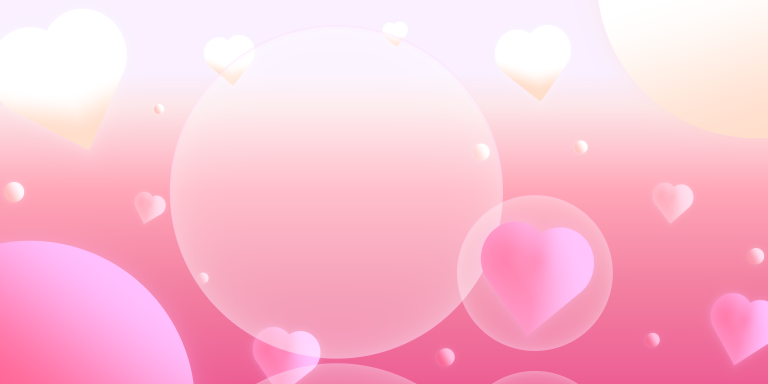
This background is drawn by a WebGL 1 fragment shader. Its source:

```glsl
precision highp float;
// Glossy hearts, pearls and translucent bubbles over a lavender to rose gradient.
uniform vec2 u_resolution;

const int HEARTS = 8;
const int PEARLS = 8;
const vec3 WHITE = vec3(1.0);
const vec3 PEACH = vec3(1.0, 0.87, 0.80);
const vec3 ORCHID = vec3(1.0, 0.75, 1.0);
const vec3 HOT_PINK = vec3(1.0, 0.40, 0.58);

float ramp(float a, float b, float x) {
  return clamp((x - a) / (b - a), 0.0, 1.0);
}

// Antialiased coverage of a signed distance, in canvas heights.
float cover(float d) {
  return clamp(0.5 - d * u_resolution.y, 0.0, 1.0);
}

vec3 sky(float y) {
  vec3 c = mix(vec3(0.93, 0.37, 0.58), vec3(0.95, 0.50, 0.63), ramp(0.0, 0.25, y));
  c = mix(c, vec3(1.0, 0.65, 0.72), ramp(0.25, 0.5, y));
  c = mix(c, vec3(0.99, 0.90, 0.91), ramp(0.5, 0.72, y));
  return mix(c, vec3(0.98, 0.94, 1.0), ramp(0.72, 0.81, y));
}

// Heart with its tip at the origin and its notch at (0, 1).
float heartDistance(vec2 p) {
  p.x = abs(p.x);
  if (p.x + p.y > 1.0) return length(p - vec2(0.25, 0.75)) - 0.35355;
  vec2 notch = p - vec2(0.0, 1.0);
  vec2 side = p - 0.5 * max(p.x + p.y, 0.0);
  return sqrt(min(dot(notch, notch), dot(side, side))) * sign(p.x - p.y);
}

// Puffy heart: xy centre, z half width, w tilt. Lower hearts are pinker.
vec3 paintHeart(vec3 base, vec2 p, vec4 heart) {
  float c = cos(heart.w), s = sin(heart.w);
  vec2 q = p - heart.xy;
  q = vec2(c * q.x + s * q.y, c * q.y - s * q.x) / heart.z;
  float d = heartDistance(q * vec2(0.57, 0.535) + vec2(0.0, 0.55)) - 0.025;
  float depth = ramp(0.0, 0.28, -d);

  float pink = smoothstep(0.65, 0.47, heart.y);
  float low = smoothstep(0.48, 0.20, heart.y);
  vec3 shadow = mix(vec3(1.0, 0.65, 0.71), vec3(1.0, 0.45, 0.63), low);
  vec3 light = mix(vec3(1.0, 0.87, 0.93), ORCHID, low);

  // Side light, crossed by a soft crease running down from the notch.
  float crease = exp(-18.0 * q.x * q.x) * smoothstep(-0.3, 0.5, q.y);
  float side = 0.45 + 0.50 * q.x + 0.22 * q.y - 0.18 * crease;
  vec3 rose = mix(shadow, light, smoothstep(0.0, 1.0, side));
  rose = mix(rose, light, 0.35 * (1.0 - depth));
  float lit = smoothstep(-0.75, 0.15, q.y + 0.25 * q.x + 0.25 * depth);
  vec3 body = mix(mix(PEACH, WHITE, lit), rose, pink);

  float size = heart.z / 0.57;
  float glow = 0.22 * exp(-max(d, 0.0) * 16.0);
  base = mix(base, mix(WHITE, light, pink), glow);
  return mix(base, body, cover(d * size));
}

// Small ball lit from the upper right: xy centre, z radius.
vec3 paintPearl(vec3 base, vec2 p, vec3 pearl) {
  vec2 q = (p - pearl.xy) / pearl.z;
  float height = smoothstep(0.0, 0.65, pearl.y);
  vec3 shadow = mix(vec3(0.98, 0.40, 0.58), vec3(1.0, 0.78, 0.76), height);
  vec3 light = mix(vec3(1.0, 0.74, 0.88), WHITE, height);
  vec3 body = mix(shadow, light, smoothstep(-0.7, 0.6, dot(q, vec2(0.8, 0.45))));
  base = mix(base, light, 0.18 * exp(-4.0 * max(length(q) - 1.0, 0.0)));
  return mix(base, body, cover((length(q) - 1.0) * pearl.z));
}

// Large sphere shaded from dark to light along a direction.
vec3 paintSphere(vec3 base, vec2 p, vec3 ball, vec2 toLight, vec3 dark, vec3 light) {
  vec2 q = (p - ball.xy) / ball.z;
  float shade = smoothstep(-0.1, 1.0, dot(q, toLight));
  float d = (length(q) - 1.0) * ball.z;
  base = mix(base, light, 0.2 * exp(-max(d, 0.0) * 45.0));
  return mix(base, mix(dark, light, shade), cover(d));
}

// Clear film that thickens towards a bright rim.
vec3 paintBubble(vec3 base, vec2 p, vec3 bubble, float film) {
  float r = length(p - bubble.xy) / bubble.z;
  float d = (r - 1.0) * bubble.z;
  float rim = pow(min(r, 1.0), 9.0);
  float edge = exp(-abs(d) * 260.0);
  vec3 tint = mix(WHITE, vec3(1.0, 0.84, 0.98), edge);
  return mix(base, tint, (film + 0.18 * rim + 0.12 * edge) * cover(d));
}

void main() {
  vec2 p = gl_FragCoord.xy / u_resolution.y;
  vec3 color = sky(p.y);

  // Corner spheres.
  color = paintSphere(color, p, vec3(1.971, 1.057, 0.417), vec2(0.3, -0.98), WHITE, PEACH);
  color = paintSphere(color, p, vec3(0.078, -0.057, 0.43), vec2(0.62, 0.79), HOT_PINK, ORCHID);

  // Scattered hearts.
  vec4 hearts[HEARTS];
  hearts[0] = vec4(0.172, 0.779, 0.165, 0.34);
  hearts[1] = vec4(0.600, 0.841, 0.060, 0.12);
  hearts[2] = vec4(1.030, 0.910, 0.030, 0.10);
  hearts[3] = vec4(1.393, 0.832, 0.090, 0.15);
  hearts[4] = vec4(0.387, 0.456, 0.037, -0.30);
  hearts[5] = vec4(1.751, 0.470, 0.048, -0.10);
  hearts[6] = vec4(1.935, 0.138, 0.084, -0.25);
  hearts[7] = vec4(0.742, 0.057, 0.080, -0.15);
  for (int i = 0; i < HEARTS; i++) color = paintHeart(color, p, hearts[i]);

  // Scattered pearls.
  vec3 pearls[PEARLS];
  pearls[0] = vec3(0.414, 0.716, 0.013);
  pearls[1] = vec3(0.037, 0.500, 0.026);
  pearls[2] = vec3(1.253, 0.604, 0.022);
  pearls[3] = vec3(1.513, 0.617, 0.017);
  pearls[4] = vec3(1.969, 0.333, 0.021);
  pearls[5] = vec3(1.700, 0.115, 0.018);
  pearls[6] = vec3(1.161, 0.070, 0.023);
  pearls[7] = vec3(0.529, 0.276, 0.014);
  for (int i = 0; i < PEARLS; i++) color = paintPearl(color, p, pearls[i]);

  // Bubbles, each repeated as a fainter reflection below.
  for (int i = 0; i < 2; i++) {
    float below = float(i);
    color = paintBubble(color, p, vec3(0.876, 0.5 - 0.880 * below, 0.434), 0.27 - 0.10 * below);
    color = paintBubble(color, p, vec3(1.393, 0.289 - 0.458 * below, 0.203), 0.20 - 0.06 * below);
  }
  color = paintHeart(color, p, vec4(1.393, 0.271, 0.134, -0.13));

  gl_FragColor = vec4(color, 1.0);
}
```
